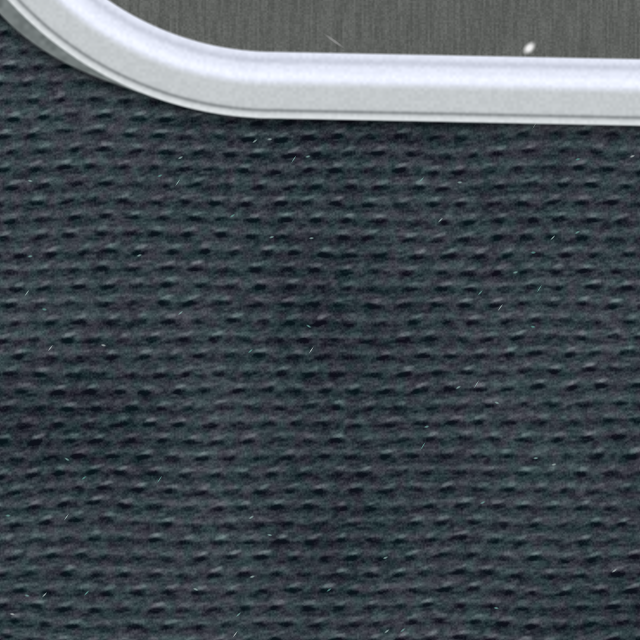
This texture is drawn by a Shadertoy shader. Its source:

```glsl
float hash(vec2 p) {
    vec3 q = fract(p.xyx * 0.1031);
    q += dot(q, q.yzx + 33.33);
    return fract((q.x + q.y) * q.z);
}

float noise(vec2 p) {
    vec2 i = floor(p), f = fract(p);
    f = f * f * (3.0 - 2.0 * f);
    return mix(mix(hash(i), hash(i + vec2(1, 0)), f.x),
               mix(hash(i + vec2(0, 1)), hash(i + vec2(1, 1)), f.x), f.y);
}

// Soft ellipse sheared upwards to the right: 1 in the core, 0 at the rim
float softDash(vec2 p, vec2 radius, float slant) {
    p.y -= slant * p.x;
    return 1.0 - smoothstep(0.15, 1.0, length(p / radius));
}

// Knitted cloth: 21 stitches across, 38 rows down
vec3 knit(vec2 p) {
    vec2 g = p * vec2(21, 38);
    g.y += 0.5 * noise(p * vec2(7, 5)) + 0.2 * noise(p * 25.0);
    float row = floor(g.y);
    g.x += 0.5 * mod(row, 2.0) + 0.4 * hash(vec2(row, 7)) + 0.3 * noise(p * 9.0);
    vec2 id = floor(g), f = fract(g) - 0.5;
    float vary = hash(id + 50.0), shift = 0.2 * hash(id + 90.0) - 0.1;

    // Dark gap under each loop and the lit yarn strand above it
    float gap = softDash(f - vec2(shift, -0.2), vec2(0.38, 0.25), 0.12);
    float strand = softDash(f - vec2(shift + 0.08, 0.12), vec2(0.3, 0.2), 0.4);

    // Fibres, grain and broad unevenness
    float fibre = noise(vec2(p.x * 110.0 - p.y * 60.0, p.y * 230.0));
    float grain = noise(p * 370.0);
    float patches = noise(p * 6.0 + 3.0);
    float tone = 0.36 + 0.12 * cos(6.2832 * (f.y - 0.12))
               - (0.3 + 0.25 * vary) * gap + (0.12 + 0.4 * vary) * strand
               + 0.4 * (fibre - 0.5) + 0.28 * (grain - 0.5) + 0.22 * (patches - 0.5);
    vec3 cloth = mix(vec3(0.09, 0.12, 0.15), vec3(0.39, 0.43, 0.45), clamp(tone, -0.15, 1.3));
    cloth += 0.035 * (noise(p * 75.0) - 0.5) * vec3(-1.0, 1.0, 0.2);

    // Sparse pale and teal lint
    vec2 cell = floor(p * 34.0), q = fract(p * 34.0) - 0.5;
    q -= 0.4 * vec2(hash(cell + 11.0), hash(cell + 23.0)) - 0.2;
    float lint = softDash(q, vec2(0.17, 0.09), 2.0 * hash(cell + 31.0) - 0.5);
    vec3 lintColor = mix(vec3(0.35, 0.58, 0.54), vec3(0.68, 0.7, 0.7), hash(cell + 41.0));
    return mix(cloth, lintColor, 0.8 * lint * step(0.93, hash(cell)));
}

// Brushed panel with one bright chip and a faint scratch
vec3 brushedPanel(vec2 p) {
    float brush = noise(p * vec2(300, 22)) - 0.5;
    float grain = noise(p * 330.0) - 0.5;
    vec3 panel = vec3(0.37, 0.38, 0.37) + 0.06 * brush + 0.06 * grain;
    panel = mix(panel, vec3(0.95), softDash(p - vec2(0.827, 0.925), vec2(0.013, 0.012), 0.4));
    return mix(panel, vec3(0.6), 0.7 * softDash(p - vec2(0.522, 0.936), vec2(0.02, 0.004), -0.7));
}

// Glossy rim profile: t runs from 0 at the inner edge to 1 at the outer
vec3 rimColor(float t, vec2 p) {
    vec3 lavender = vec3(0.9, 0.92, 0.98), silver = vec3(0.77, 0.79, 0.8);
    vec3 rim = mix(lavender, silver, smoothstep(0.4, 0.55, t));
    rim -= 0.1 * exp(-pow((t - 0.13) / 0.06, 2.0));
    rim += 0.05 * exp(-pow((t - 0.36) / 0.07, 2.0));
    rim -= 0.2 * exp(-pow((t - 0.88) / 0.03, 2.0));
    rim += 0.08 * smoothstep(0.9, 0.97, t);
    return rim + 0.04 * (noise(p * 200.0) - 0.5);
}

void mainImage(out vec4 fragColor, in vec2 fragCoord) {
    vec2 p = fragCoord / iResolution.xy;
    float soft = 1.2 / iResolution.y + 0.001;

    // Distance from the corner centre; straight and slightly tilted on the right
    vec2 c = p - vec2(0.43, 1.379);
    float r = length(vec2(min(c.x, 0.0), c.y + 0.02 * max(c.x, 0.0)));
    float outer = r - 0.564;
    float lip = outer - 0.024 * (1.0 - smoothstep(0.0, 0.25, p.x));

    // Cloth with contact shadow, then dull lip, rim and panel
    vec3 color = knit(p) * (1.0 - 0.5 * exp(-max(lip, 0.0) / 0.012));
    vec3 lipColor = vec3(0.44, 0.47, 0.47) + 0.1 * (noise(p * 120.0) - 0.5);
    color = mix(lipColor, color, smoothstep(-soft, soft, lip));
    color = mix(rimColor((r - 0.46) / 0.104, p), color, smoothstep(-soft, soft, outer));
    color = mix(brushedPanel(p), color, smoothstep(-soft, soft, r - 0.46));
    fragColor = vec4(clamp(color, 0.0, 1.0), 1.0);
}
```
